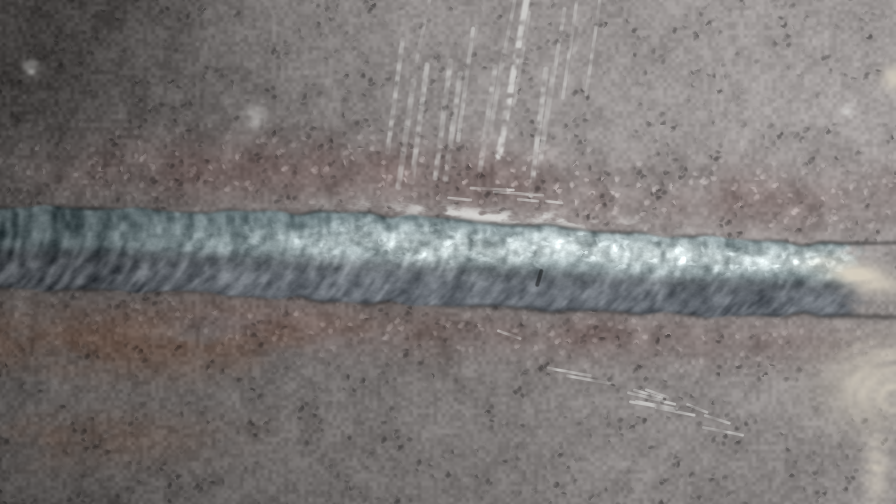
Write a WebGL 2 fragment shader that draws this texture.

```glsl
#version 300 es
precision highp float;
// Weld bead running across a rusty, scuffed steel plate.
uniform vec2 u_resolution;
out vec4 fragColor;

const vec3 STEEL_DARK = vec3(0.25, 0.24, 0.235);
const vec3 STEEL_LIGHT = vec3(0.68, 0.66, 0.655);
const vec3 OXIDE_RED = vec3(0.45, 0.375, 0.365);
const vec3 RUST = vec3(0.41, 0.315, 0.265);
const vec3 BEAD_TEAL = vec3(0.39, 0.45, 0.465);
const vec3 BEAD_BLUE = vec3(0.37, 0.39, 0.415);
const vec3 BEAD_SILVER = vec3(0.79, 0.83, 0.83);
const vec3 SCUFF = vec3(0.86, 0.86, 0.85);
const vec3 CREAM = vec3(0.84, 0.81, 0.75);
const float GRAIN_SCALE = 125.0;
const float PIT_SCALE = 62.0;
const int STREAKS = 18;
const int SCRATCHES = 20;

float hash(vec2 p) {
  p = fract(p * vec2(0.1031, 0.1137));
  p += dot(p, p.yx + 33.33);
  return fract((p.x + p.y) * p.x * 17.3);
}

float noise(vec2 p) {
  vec2 i = floor(p), f = fract(p);
  f = f * f * (3.0 - 2.0 * f);
  return mix(mix(hash(i), hash(i + vec2(1, 0)), f.x),
             mix(hash(i + vec2(0, 1)), hash(i + vec2(1, 1)), f.x), f.y);
}

float fbm(vec2 p) {
  float sum = 0.0, amp = 0.53;
  for (int i = 0; i < 4; i++) {
    sum += amp * noise(p);
    p = mat2(1.6, 1.2, -1.2, 1.6) * p + 7.1;
    amp *= 0.5;
  }
  return sum;
}

// Cellular noise: distance to the nearest scattered point, and its id
vec2 cells(vec2 p) {
  vec2 best = vec2(9.0, 0.0);
  for (int i = 0; i < 9; i++) {
    vec2 c = floor(p) + vec2(i % 3 - 1, i / 3 - 1);
    float d = length(c + vec2(hash(c + 3.7), hash(c + 41.3)) - p);
    if (d < best.x) best = vec2(d, hash(c + 87.9));
  }
  return best;
}

float stroke(vec2 p, vec2 a, vec2 ab, float width) {
  float t = clamp(dot(p - a, ab) / dot(ab, ab), 0.0, 1.0);
  return 1.0 - smoothstep(width * 0.3, width, length(p - a - ab * t));
}

float bell(float x) { return exp(-x * x); }

float blob(vec2 p, vec2 centre, vec2 radius) { return bell(length((p - centre) / radius)); }

vec3 plate(vec2 p, float top, float bottom) {
  float cloud = fbm(p * 4.0);
  float light = mix(0.22 + 0.48 * smoothstep(0.0, 1.5, p.x),
                    0.22 + 0.64 * smoothstep(0.0, 1.2, p.x), smoothstep(bottom, top, p.y));
  light += (cloud - 0.5) * 0.25 - 0.25 * blob(p, vec2(0, 1), vec2(0.4, 0.3));
  vec3 col = mix(STEEL_DARK, STEEL_LIGHT, light);
  // Heat-tinted bands on both sides, rust on the lower left
  float band = blob(p, vec2(1.0, top + 0.085), vec2(1.1, 0.065))
             + 0.7 * blob(p, vec2(0.95, bottom - 0.05), vec2(0.9, 0.05));
  col = mix(col, OXIDE_RED, band * smoothstep(0.15, 0.8, cloud));
  float rust = blob(p, vec2(0.25, 0.32), vec2(0.5, 0.07)) + 0.7 * blob(p, vec2(0.1, 0.13), vec2(0.35, 0.05));
  col = mix(col, RUST, rust * smoothstep(0.3, 0.7, fbm(p * vec2(7, 14))) * 0.7);
  // Grain, ragged dark pits and pale flecks
  float grain = noise(p * GRAIN_SCALE), blotch = fbm(p * 26.0);
  col += (grain - 0.5) * 0.09 + (blotch - 0.5) * (0.1 + 0.12 * band);
  vec2 pit = cells(p * PIT_SCALE + 0.5 * grain);
  float speck = smoothstep(0.5, 0.1, pit.x);
  col *= 1.0 - 0.3 * speck * smoothstep(0.5, 1.0, pit.y) * smoothstep(0.6, 0.35, blotch);
  return col + speck * step(pit.y, 0.2) * (0.02 + 0.13 * band);
}

vec3 bead(vec2 p, float v) {
  // Curved ripples and slanted strokes under a bright crest
  float bend = p.x + 0.09 * (v - 0.65) * (v - 0.65) - 0.035 * v;
  float ripple = noise(vec2(bend * 45.0, v * 4.0)) * 0.5 + noise(vec2(bend * 110.0, v * 9.0)) * 0.5 - 0.5;
  float rings = sin(bend * 150.0 + 7.0 * noise(p * 18.0));
  float crest = mix(0.62, 0.76, smoothstep(0.3, 1.5, p.x)) + 0.15 * (noise(p * 14.0) - 0.5);
  float shine = smoothstep(0.05, 1.0, p.x) * bell((v - crest) / 0.27);
  vec3 col = mix(BEAD_BLUE, BEAD_TEAL, smoothstep(0.35, 0.6, v));
  col *= mix(0.74, 1.08, smoothstep(0.0, 0.7, p.x));
  col = mix(col, BEAD_SILVER, shine * (0.85 + 0.3 * ripple));
  col += ripple * 0.25 + rings * mix(0.05, 0.015, smoothstep(0.2, 0.8, p.x));
  col += (fbm(p * vec2(45, 60)) - 0.5) * (0.2 + 0.35 * shine);
  vec2 spatter = cells(p * vec2(30, 48) + 0.6 * noise(p * 90.0));
  col += 0.15 * shine * smoothstep(0.4, 0.1, spatter.x) * step(0.55, spatter.y);
  return col * (1.0 - 0.15 * bell((v - 0.42) / 0.1));
}

void main() {
  vec2 p = gl_FragCoord.xy / u_resolution * vec2(16.0 / 9.0, 1.0);
  float wobble = (noise(vec2(p.x * 22.0, 2.0)) - 0.5) * 0.012;
  float top = 0.588 - 0.012 * smoothstep(0.0, 0.7, p.x) - 0.062 * smoothstep(0.6, 1.75, p.x) + wobble;
  float bottom = 0.428 - 0.053 * smoothstep(0.0, 1.45, p.x) - wobble;
  vec3 col = plate(p, top, bottom);
  float patchy = noise(p * vec2(65, 90));

  // Pale drips down the upper plate
  float scuff = 0.75 * stroke(p, vec2(1.045, 1), vec2(-0.055, -0.31), 0.01) * smoothstep(0.1, 0.75, patchy);
  for (int i = 0; i < STREAKS; i++) {
    float k = float(i), r = hash(vec2(k, 5)), s = hash(vec2(k, 19));
    vec2 a = vec2(0.78 + 0.42 * (k + r) / float(STREAKS), 1.02 - 0.2 * s);
    float drip = stroke(p, a, vec2(-0.03, -0.1 - 0.15 * r), 0.005 + 0.004 * s);
    scuff = max(scuff, drip * patchy * (0.2 + 0.5 * r));
  }
  // Short, nearly level scratches beside the bead
  for (int i = 0; i < SCRATCHES; i++) {
    float r = hash(vec2(i, 61)), s = hash(vec2(i, 73));
    bool above = i % 3 == 0;
    vec2 a = above ? vec2(0.85 + 0.3 * r, 0.6 + 0.03 * s) : vec2(0.95 + 0.5 * r, 0.37 - 0.2 * r - 0.05 * s);
    float cut = stroke(p, a, vec2(0.03 + 0.06 * s, above ? -0.004 : -0.015), 0.004);
    scuff = max(scuff, cut * (0.1 + 0.6 * patchy));
  }
  // Isolated stains and flaked scale along the upper edge
  float stains = blob(p, vec2(0.063, 0.865), vec2(0.015)) + blob(p, vec2(0.505, 0.768), vec2(0.02))
               + blob(p, vec2(1.68, 0.78), vec2(0.012));
  float flakes = blob(p, vec2(1.0, top + 0.012), vec2(0.3, 0.018)) * smoothstep(0.35, 0.65, fbm(p * vec2(28, 55)));
  scuff = max(scuff, max(stains * (0.2 + 0.5 * patchy), flakes * 0.9));
  col = mix(col, SCUFF, scuff);

  // Bead with dark undercuts
  float inside = smoothstep(-0.004, 0.005, p.y - bottom) * smoothstep(-0.004, 0.005, top - p.y);
  inside *= 1.0 - smoothstep(1.66, 1.72, p.x + 0.03 * (patchy - 0.5));
  col = mix(col, bead(p, (p.y - bottom) / (top - bottom)), inside);
  float seam = bell((p.y - top) / 0.005) + bell((p.y - bottom) / 0.006);
  col *= 1.0 - 0.4 * seam * noise(vec2(p.x * 16.0, 8.0));
  col *= 1.0 - 0.45 * stroke(p, vec2(1.066, 0.435), vec2(0.008, 0.027), 0.006);

  // Ground, cream-coloured metal at the right end
  vec2 g = p - vec2(1.78, 0.21);
  float arcs = noise(vec2(length(g * vec2(0.7, 1)) * 85.0, g.x * 12.0));
  float tip = blob(p + vec2(0, 0.25 * (p.x - 1.71)), vec2(1.71, 0.452), vec2(0.085, 0.027));
  float ground = blob(p, vec2(1.76, 0.235), vec2(0.12, 0.085)) + 0.7 * blob(p, vec2(1.74, 0.06), vec2(0.025, 0.07));
  float glint = 0.8 * blob(p, vec2(1.775, 0.845), vec2(0.024));
  col = mix(col, CREAM, min(tip * (0.6 + 0.6 * arcs) + ground * (0.35 + 0.7 * arcs) + glint, 0.95));
  fragColor = vec4(clamp(col, 0.0, 1.0), 1.0);
}
```
